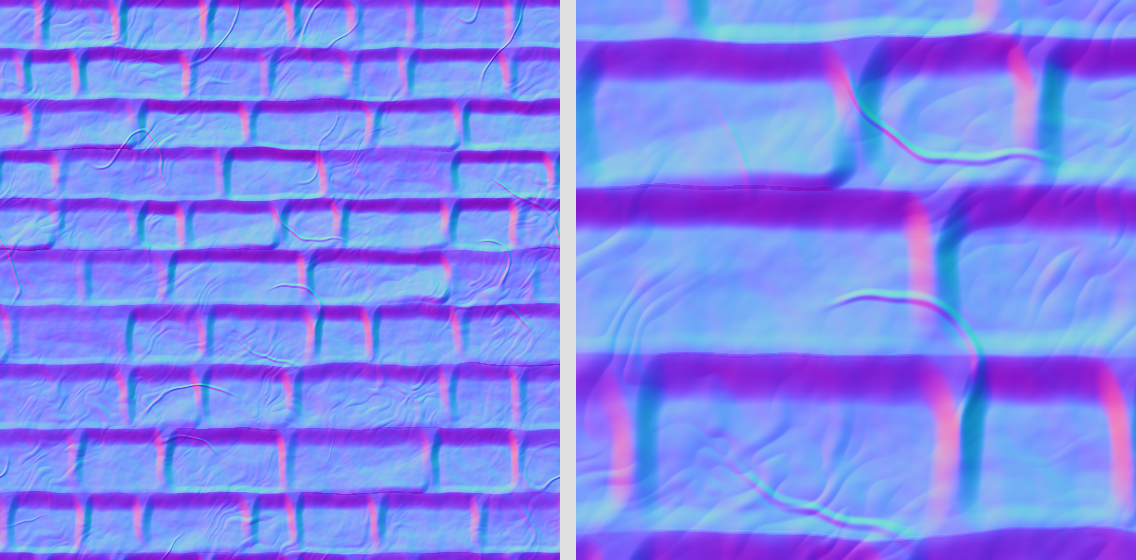
Left, the full canvas; right, a detail of the centre.
A three.js fragment shader for this texture map:

```glsl
// Tangent-space normal map of a rough stone wall: ten uneven courses of five to
// seven rounded blocks. A wrapping height field is built from bevelled boxes,
// facets, cracks and gradient noise, then differentiated and encoded as colour.
#define COURSES 10.0
#define JOINT_JITTER 0.58
#define JOINT_GAP 0.006
#define CORNER 0.016
#define TOP_SOFTNESS 0.5
#define BLOCK_HEIGHT 0.014
#define FACE_TILT 0.25
#define WARP 0.007
#define CRACK_DEPTH 0.0022
#define ROUGHNESS 1.0
#define STEP 0.0011
#define TAU 6.28319

varying vec2 vUv;

float hash(vec2 p) {
  return fract(sin(dot(p, vec2(127.1, 311.7))) * 43758.55);
}

float cornerSlope(vec2 cell, vec2 offset, vec2 period) {
  float angle = TAU * hash(floor(mod(cell + 0.5, period)) + 0.37 * period);
  return dot(vec2(cos(angle), sin(angle)), offset);
}

// Gradient noise that wraps after "period" cells.
float noise(vec2 p, vec2 period) {
  vec2 i = floor(p), f = p - i;
  vec2 u = f * f * f * (f * (f * 6.0 - 15.0) + 10.0);
  vec2 e = vec2(1.0, 0.0);
  float low = mix(cornerSlope(i, f, period),
                  cornerSlope(i + e.xy, f - e.xy, period), u.x);
  float high = mix(cornerSlope(i + e.yx, f - e.yx, period),
                   cornerSlope(i + e.xx, f - e.xx, period), u.x);
  return mix(low, high, u.y);
}

float waves(vec2 p, float count) {
  return noise(p * count, vec2(count));
}

// Left edge of block i in a course of n blocks.
float joint(float i, float n, float course) {
  float id = floor(mod(i + 0.5, n));
  return (i + JOINT_JITTER * hash(vec2(id + 3.0, course + 17.0))) / n;
}

// Bevelled box, 1 on the face and 0 in the mortar, with a longer upper slope.
float bevel(vec2 q, vec2 halfSize) {
  vec2 e = abs(q) - halfSize + CORNER;
  if (q.y > 0.0) e.y *= TOP_SOFTNESS;
  float d = length(max(e, 0.0)) + min(max(e.x, e.y), 0.0) - CORNER;
  return 1.0 - smoothstep(-0.010, JOINT_GAP, d);
}

float blocks(vec2 p) {
  // Courses are taller near the bottom than near the top.
  float y = (p.y - 0.034 - 0.022 * sin(TAU * (p.y - 0.23))) * COURSES;
  float course = floor(mod(floor(y) + 0.5, COURSES));
  float n = 5.0 + floor(3.0 * hash(vec2(course, 5.0)));
  float x = p.x + hash(vec2(course, 9.0));

  // Block containing this point.
  float i = floor(x * n);
  if (x < joint(i, n, course)) i -= 1.0;
  float left = joint(i, n, course), right = joint(i + 1.0, n, course);
  vec2 id = vec2(floor(mod(i + 0.5, n)), course);
  float r1 = hash(id + 31.0), r2 = hash(id + 57.0), r3 = hash(id + 83.0);
  vec2 q = vec2(x - 0.5 * (left + right), fract(y) / COURSES - 0.0385);
  vec2 halfSize = vec2(0.5 * (right - left) - JOINT_GAP, 0.037 - 0.006 * r1 * r2);

  // Leaning face, broken by one facet.
  float lean = FACE_TILT * q.y;
  float side = r3 < 0.35 ? 1.0 : -1.0;
  float t = dot(q, vec2(0.7 * (r1 - 0.5), side)) - 0.016 * (r2 - 0.4);
  float facet = 0.4 * r1 * 0.5 * (t + sqrt(t * t + 0.00001));
  float relief = mix(0.45, 1.3, r2);
  float block = bevel(q, halfSize) * (relief * (BLOCK_HEIGHT + lean) - facet);

  // Shared ledge that keeps the upright joints shallow.
  float ledge = bevel(vec2(0.0, q.y), vec2(1.0, 0.037)) * (BLOCK_HEIGHT + lean);
  return 0.7 * block + 0.35 * ledge;
}

float height(vec2 p) {
  vec2 bend = vec2(waves(p, 11.0), waves(p + 0.43, 9.0))
            + 0.45 * vec2(waves(p + 0.21, 27.0), waves(p + 0.67, 25.0));
  float h = blocks(p + WARP * bend);

  // Weathering: broad dents, grain and diagonal tool streaks in patches.
  float patchy = smoothstep(-0.25, 0.4, waves(p + 0.13, 6.0));
  float rough = 0.0048 * waves(p, 13.0) + 0.0026 * waves(p + 0.31, 26.0)
              + 0.0011 * waves(p, 53.0) + 0.0003 * waves(p, 110.0);
  vec2 diagonal = vec2(p.x - p.y, p.x + p.y) * vec2(38.0, 15.0);
  float streak = noise(diagonal + 2.0 * bend, vec2(38.0, 15.0));
  rough += mix(0.0005, 0.0032, patchy) * (0.5 * streak - abs(streak));

  // Thin cracks where a wavering field crosses zero.
  float field = abs(waves(p + 0.02 * bend.yx, 7.0));
  float crack = (1.0 - smoothstep(0.0, 0.032, field))
              * smoothstep(0.08, 0.3, waves(p + 0.57, 5.0));
  return h + ROUGHNESS * rough - CRACK_DEPTH * crack;
}

void main() {
  vec2 e = vec2(STEP, 0.0);
  float dx = height(vUv + e.xy) - height(vUv - e.xy);
  float dy = height(vUv + e.yx) - height(vUv - e.yx);
  // Green points down the wall, so the upper bevels read purple.
  vec3 normal = normalize(vec3(-dx, dy, 2.0 * STEP));
  gl_FragColor = vec4(0.5 + 0.5 * normal, 1.0);
}
```
